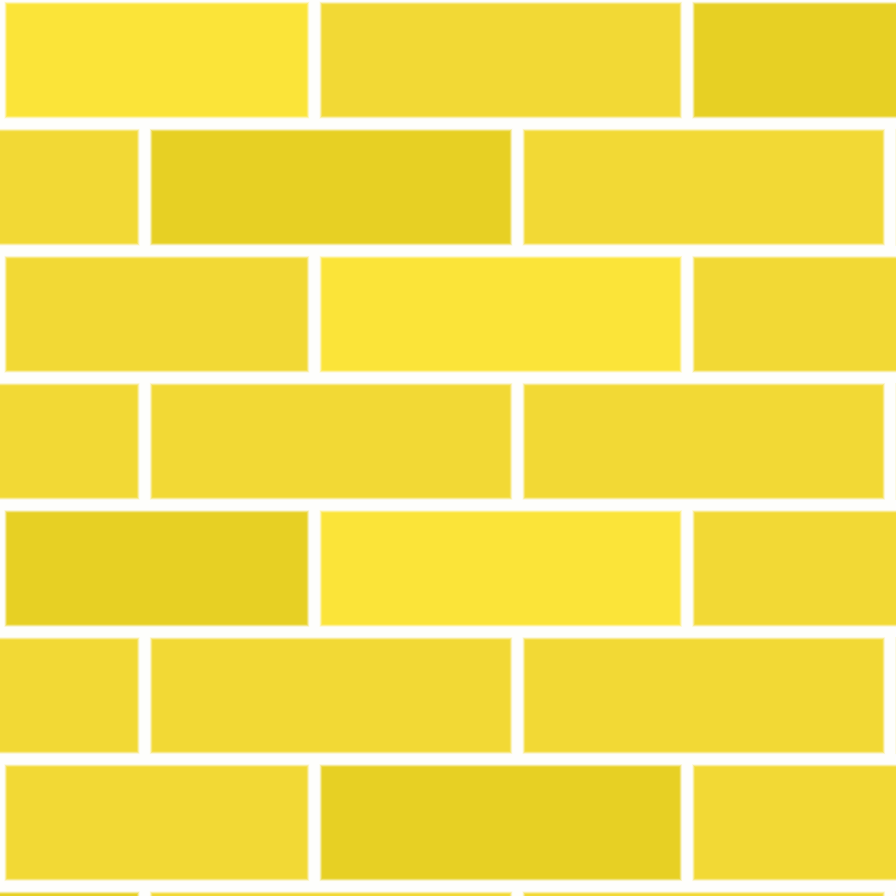
A Shadertoy shader for this pattern:

```glsl
// Draws a flat yellow running-bond brick wall with white mortar joints.
// Each point finds its course and brick, measures the distance to the nearest
// joint, and blends the mortar into one of three brick tones.

const vec2 PITCH = vec2(0.4160, 0.14184);   // brick plus one joint
const float TOP_JOINT = -0.0038;            // first bed joint, from the top
const float EVEN_JOINT = 0.3509;            // first head joint, even courses
const float ODD_JOINT = 0.1615;             // first head joint, odd courses
const float LEFT_END_JOINT = -0.0008;       // cuts even courses short at the left
const float HALF_JOINT = 0.0079;
const float EDGE_SOFTNESS = 0.0023;

const vec3 MORTAR = vec3(0.996, 0.995, 0.988);
const vec3 BRICK = vec3(0.949, 0.851, 0.208);
const vec3 BRICK_LIGHT = vec3(0.986, 0.896, 0.224);
const vec3 BRICK_DARK = vec3(0.906, 0.816, 0.141);

// Firing tone per brick, three to a course: -1 dark, 0 plain, 1 light
const int COLUMNS = 3;
const int COURSES = 8;
const int TONES[24] = int[24](
    1, 0, -1,   0, -1, 0,
    0, 1, 0,    0, 0, 0,
   -1, 1, 0,    0, 0, 0,
    0, -1, 0,  -1, 0, 0);

// Distance to the nearest line of a repeating set, given its cell coordinate
float lineDistance(float cell, float pitch) {
    float f = fract(cell);
    return min(f, 1.0 - f) * pitch;
}

vec3 brickColor(int column, int course) {
    // Bricks past the last column are plain
    if (column >= COLUMNS) return BRICK;
    int index = clamp(course, 0, COURSES - 1) * COLUMNS + max(column, 0);
    int tone = TONES[index];
    return tone > 0 ? BRICK_LIGHT : tone < 0 ? BRICK_DARK : BRICK;
}

// Coverage of the brick face, with a slightly wider fade into the mortar
float brickMask(float inset, float pixel) {
    float soft = max(EDGE_SOFTNESS, 0.75 * pixel);
    return smoothstep(-1.3 * soft, 0.7 * soft, inset);
}

vec3 brickWall(vec2 p, float pixel) {
    // Course and column, counted from the top left
    float down = (1.0 - p.y - TOP_JOINT) / PITCH.y;
    int course = int(floor(down));
    bool isOdd = (course & 1) == 1;
    float across = (p.x - (isOdd ? ODD_JOINT : EVEN_JOINT)) / PITCH.x + 1.0;
    int column = int(floor(across));

    // Nearest bed or head joint
    float bed = lineDistance(down, PITCH.y);
    float head = lineDistance(across, PITCH.x);
    if (!isOdd) head = min(head, abs(p.x - LEFT_END_JOINT));

    float face = brickMask(min(bed, head) - HALF_JOINT, pixel);
    return mix(MORTAR, brickColor(column, course), face);
}

void mainImage(out vec4 fragColor, in vec2 fragCoord) {
    vec2 uv = fragCoord / iResolution.xy;
    float pixel = 1.0 / min(iResolution.x, iResolution.y);
    fragColor = vec4(brickWall(uv, pixel), 1.0);
}
```
